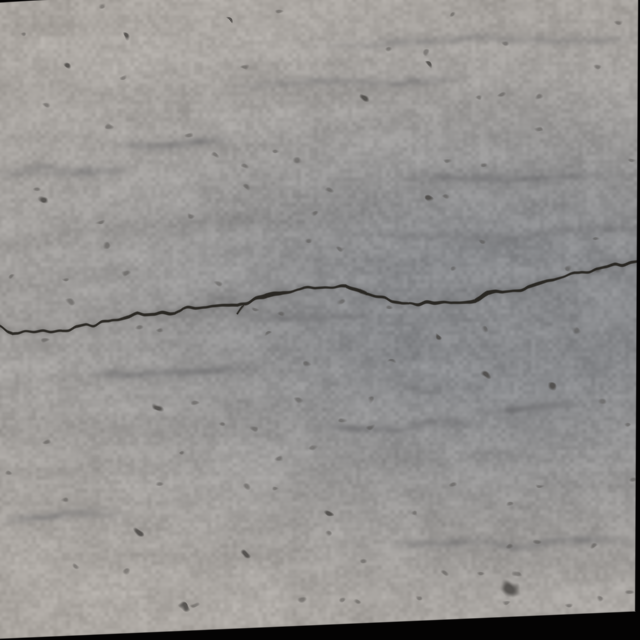
Give the GLSL for this texture, as a WebGL 2 fragment shader.

```glsl
#version 300 es
precision highp float;
// Weathered grey stone slab with faint slanted veins, dark pits and one long crack.

uniform vec2 u_resolution;
out vec4 fragColor;

const vec3 WARM_STONE = vec3(0.685, 0.665, 0.642);
const vec3 COOL_STONE = vec3(0.530, 0.536, 0.548);
const vec3 VEIN_COLOR = vec3(0.40, 0.40, 0.41);
const vec3 PIT_COLOR = vec3(0.29, 0.28, 0.27);
const vec3 CRACK_COLOR = vec3(0.13, 0.12, 0.10);
const vec3 BACKDROP = vec3(0.015, 0.01, 0.01);
const float CRACK_HALF_WIDTH = 0.0021;
const float VEIN_HEIGHT = 0.0075;
const float VEIN_SLOPE = 0.03;
const float GRAIN = 0.065;
const float MOTTLE = 0.07;
const float PIT_GRID = 22.0;

// Crack path, left to right
const vec2 CRACK[19] = vec2[19](
  vec2(0.0, 0.488), vec2(0.02, 0.480), vec2(0.098, 0.483), vec2(0.169, 0.497),
  vec2(0.215, 0.510), vec2(0.273, 0.512), vec2(0.286, 0.517), vec2(0.371, 0.522),
  vec2(0.417, 0.538), vec2(0.475, 0.550), vec2(0.540, 0.555), vec2(0.562, 0.547),
  vec2(0.573, 0.539), vec2(0.638, 0.525), vec2(0.742, 0.531), vec2(0.762, 0.541),
  vec2(0.82, 0.549), vec2(0.898, 0.573), vec2(1.0, 0.592));

// Veins: centre x, centre y, half length, strength
const vec4 VEINS[12] = vec4[12](
  vec4(0.27, 0.776, 0.10, 0.6), vec4(0.10, 0.730, 0.12, 0.6),
  vec4(0.80, 0.724, 0.18, 0.6), vec4(0.55, 0.867, 0.20, 0.45),
  vec4(0.27, 0.421, 0.15, 0.55), vec4(0.62, 0.336, 0.14, 0.7),
  vec4(0.82, 0.362, 0.08, 0.7), vec4(0.80, 0.150, 0.22, 0.5),
  vec4(0.10, 0.194, 0.11, 0.55), vec4(0.49, 0.505, 0.11, 0.6),
  vec4(0.80, 0.633, 0.28, 0.4), vec4(0.75, 0.935, 0.30, 0.4));

// Larger pits: x, y, radius
const vec3 PITS[16] = vec3[16](
  vec3(0.199, 0.944, 0.005), vec3(0.105, 0.897, 0.005), vec3(0.36, 0.969, 0.005),
  vec3(0.671, 0.90, 0.005), vec3(0.569, 0.848, 0.006), vec3(0.068, 0.689, 0.006),
  vec3(0.246, 0.362, 0.007), vec3(0.684, 0.473, 0.005), vec3(0.759, 0.414, 0.006),
  vec3(0.862, 0.397, 0.006), vec3(0.216, 0.168, 0.006), vec3(0.382, 0.135, 0.006),
  vec3(0.513, 0.198, 0.005), vec3(0.798, 0.081, 0.012), vec3(0.288, 0.052, 0.006),
  vec3(0.67, 0.69, 0.005));

float hash(vec2 p) {
  return fract(sin(dot(p, vec2(127.1, 311.7))) * 43758.5453);
}

float noise(vec2 p) {
  vec2 i = floor(p), f = fract(p);
  f = f * f * (3.0 - 2.0 * f);
  return mix(mix(hash(i), hash(i + vec2(1, 0)), f.x),
             mix(hash(i + vec2(0, 1)), hash(i + vec2(1, 1)), f.x), f.y);
}

float fbm(vec2 p) {
  float sum = 0.0, amp = 0.5;
  for (int i = 0; i < 4; i++) {
    sum += amp * noise(p);
    p = p * 2.03 + 17.3;
    amp *= 0.5;
  }
  return sum / 0.9375;
}

float segment(vec2 p, vec2 a, vec2 b) {
  vec2 d = b - a;
  return length(p - a - d * clamp(dot(p - a, d) / dot(d, d), 0.0, 1.0));
}

float crackDistance(vec2 p) {
  p.y += 0.006 * (noise(vec2(p.x * 75.0, 3.0)) - 0.5);
  float d = segment(p, vec2(0.371, 0.509), vec2(0.382, 0.526)) + 0.001;
  for (int i = 0; i < 18; i++) d = min(d, segment(p, CRACK[i], CRACK[i + 1]));
  return d;
}

float veinMask(vec2 p) {
  float mask = 0.0;
  float wobble = 0.014 * (noise(p * vec2(16.0, 8.0)) - 0.5);
  for (int i = 0; i < 12; i++) {
    vec2 d = p - VEINS[i].xy;
    d.y -= VEIN_SLOPE * d.x + wobble;
    float along = 1.0 - smoothstep(0.5, 1.0, abs(d.x) / VEINS[i].z);
    mask += VEINS[i].w * along * exp(-pow(abs(d.y) / VEIN_HEIGHT, 2.0));
  }
  return mask * (0.4 + 0.9 * noise(p * vec2(45.0, 90.0)));
}

float pitMask(vec2 p) {
  float mask = 0.0;
  vec2 q = p + 0.006 * (vec2(noise(p * 90.0), noise(p * 90.0 + 40.0)) - 0.5);
  for (int i = 0; i < 16; i++) {
    vec2 d = q - PITS[i].xy;
    d.x += 0.5 * d.y;
    mask = max(mask, 0.85 * (1.0 - smoothstep(0.4, 1.3, length(d) / PITS[i].z)));
  }
  // Small scattered pits, one candidate per cell
  vec2 cell = floor(q * PIT_GRID);
  vec2 spot = 0.2 + 0.6 * vec2(hash(cell + 3.1), hash(cell + 8.7));
  float r = length((fract(q * PIT_GRID) - spot) * vec2(0.8, 1.2));
  return max(mask, 0.45 * step(0.82, hash(cell)) * (1.0 - smoothstep(0.03, 0.13, r)));
}

void main() {
  vec2 p = gl_FragCoord.xy / u_resolution;
  float px = 1.0 / min(u_resolution.x, u_resolution.y);

  // Warm stone with a cool shade right of centre
  vec2 c = (p - vec2(0.80, 0.50)) / vec2(0.58, 0.36);
  float band = (p.y - 0.52) / 0.32;
  float shade = 0.85 * exp(-dot(c, c)) + 0.25 * exp(-band * band);
  vec3 color = mix(WARM_STONE, COOL_STONE, min(shade, 1.0));

  // Mottling, horizontal streaks and grain
  vec2 slanted = vec2(p.x, p.y - VEIN_SLOPE * p.x);
  color += MOTTLE * (fbm(p * 28.0) - 0.5);
  color += MOTTLE * (fbm(slanted * vec2(5.0, 42.0)) - 0.5);
  color += GRAIN * (noise(p * 150.0) - 0.5);

  color = mix(color, VEIN_COLOR, clamp(0.75 * veinMask(p), 0.0, 0.8));
  color = mix(color, PIT_COLOR, pitMask(p));

  // Crack, thicker at its two steps, with a faint soft rim
  float d = crackDistance(p);
  float swell = exp(-pow((p.x - 0.42) / 0.025, 2.0)) + exp(-pow((p.x - 0.755) / 0.02, 2.0));
  float width = CRACK_HALF_WIDTH * (0.75 + 0.5 * noise(vec2(p.x * 50.0, 9.0)) + 0.6 * swell);
  color *= 1.0 - 0.15 * exp(-d / 0.005);
  color = mix(color, CRACK_COLOR, 0.9 * (1.0 - smoothstep(width - px, width + px, d)));

  // Slab edges against the dark backdrop
  float inside = min(p.y - 0.002 - 0.043 * p.x, 0.992 + 0.005 * p.y - p.x);
  inside = min(inside, 0.996 + 0.06 * p.x - p.y);
  color = mix(BACKDROP, color, smoothstep(-px, px, inside));
  fragColor = vec4(color, 1.0);
}
```
